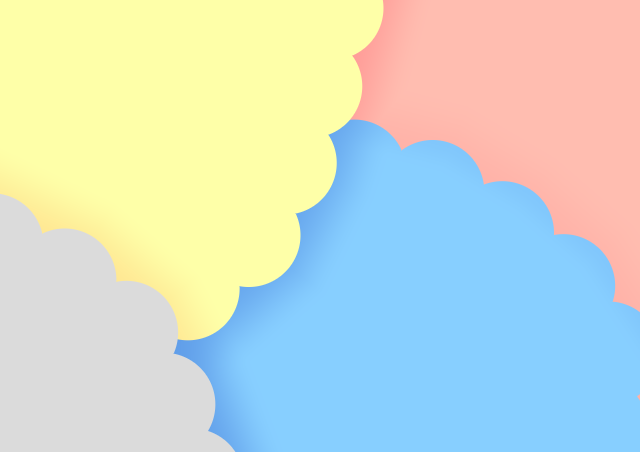
This background is drawn by a Shadertoy shader. Its source:

```glsl
// Four overlapping pastel paper sheets with scalloped edges and soft shadows.

#define LOBES 5
#define LOBE_RADIUS 0.1144
#define LOBE_STEP 0.179
#define SHADOW_INNER -0.055
#define SHADOW_OUTER 0.10

const vec3 PINK = vec3(1.0, 0.74, 0.69);
const vec3 PINK_SHADE = vec3(1.0, 0.60, 0.585);
const vec3 BLUE = vec3(0.53, 0.81, 1.0);
const vec3 BLUE_SHADE = vec3(0.37, 0.61, 0.91);
const vec3 YELLOW = vec3(0.995, 1.0, 0.66);
const vec3 YELLOW_SHADE = vec3(1.0, 0.89, 0.56);
const vec3 GRAY = vec3(0.86);

// Walks lobes along a convex curve whose heading is a cubic in degrees.
// Returns x: distance to the scalloped sheet, y: distance to its smooth hull.
vec2 scallopedSheet(vec2 p, vec2 center, vec4 turn) {
    float lobes = 1e3;
    float hull = -1e3;
    for (int i = 0; i < LOBES; i++) {
        float k = float(min(i, LOBES - 2));
        float heading = radians(turn.x + k * (turn.y + k * (turn.z + k * turn.w)));
        vec2 along = vec2(cos(heading), sin(heading));
        lobes = min(lobes, length(p - center) - LOBE_RADIUS);
        hull = max(hull, dot(p - center, vec2(along.y, -along.x)));
        center += LOBE_STEP * along;
    }
    return vec2(min(lobes, hull), hull - LOBE_RADIUS);
}

float coverage(float dist) {
    return clamp(0.5 - dist * iResolution.y, 0.0, 1.0);
}

float softShadow(float hullDist) {
    return 1.0 - smoothstep(SHADOW_INNER, SHADOW_OUTER, hullDist);
}

void mainImage(out vec4 fragColor, in vec2 fragCoord) {
    // Height units, with y running down from the top edge
    vec2 p = vec2(fragCoord.x, iResolution.y - fragCoord.y) / iResolution.y;

    vec2 blue = scallopedSheet(p, vec2(0.784, 0.379), vec4(14.6, 22.45, -8.25, 1.8));
    vec2 yellow = scallopedSheet(p, vec2(0.734, 0.018), vec4(105.2, 3.7, -2.0, 1.5));
    vec2 gray = scallopedSheet(p, vec2(-0.018, 0.542), vec4(25.8, 2.867, 15.5, -3.867));

    float yellowShadow = softShadow(yellow.y);
    float grayShadow = softShadow(gray.y);

    // Back sheet, shaded by the two sheets above it
    float pinkShadow = max(0.9 * yellowShadow, 0.3 * softShadow(blue.y));
    vec3 color = mix(PINK, PINK_SHADE, pinkShadow);

    // Blue sheet, with a faint darker rim inside its lobes
    float rim = 0.15 * smoothstep(-0.07, 0.0, blue.y);
    float blueShadow = 1.0 - (1.0 - 0.75 * yellowShadow) * (1.0 - 0.85 * grayShadow) * (1.0 - rim);
    color = mix(color, mix(BLUE, BLUE_SHADE, blueShadow), coverage(blue.x));

    // Yellow sheet
    color = mix(color, mix(YELLOW, YELLOW_SHADE, 0.85 * grayShadow), coverage(yellow.x));

    // Front sheet
    color = mix(color, GRAY, coverage(gray.x));

    fragColor = vec4(color, 1.0);
}
```
